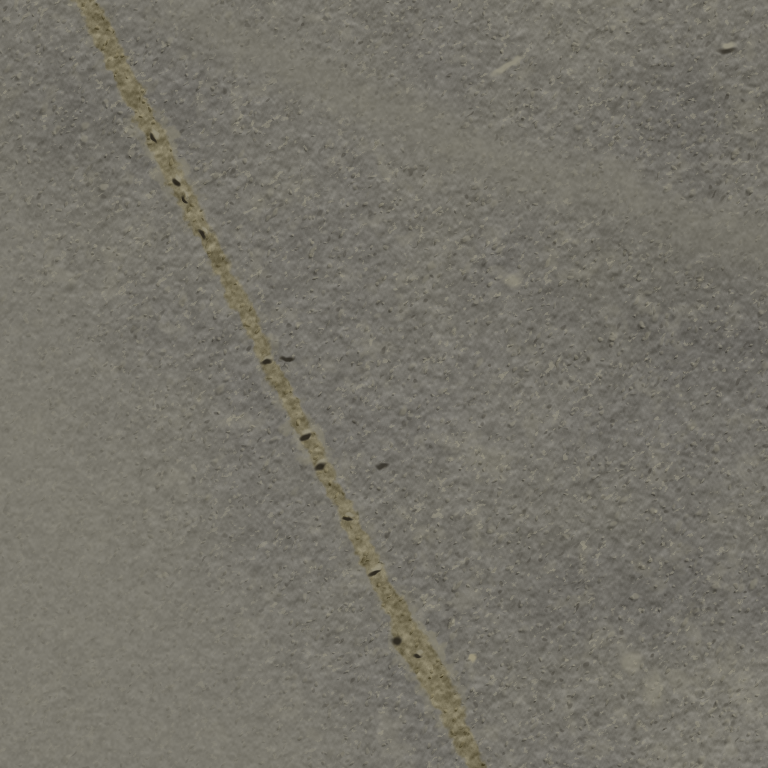
This texture is drawn by a WebGL 2 fragment shader. Its source:

```glsl
#version 300 es
precision highp float;
// Weathered concrete slab with a sand-filled crack running diagonally across it.
uniform vec2 u_resolution;
out vec4 fragColor;
const vec3 SLAB = vec3(0.436, 0.426, 0.401), DUST = vec3(0.480, 0.468, 0.424);
const vec3 SAND = vec3(0.475, 0.445, 0.345), PALE = vec3(0.600, 0.582, 0.512);
const vec3 HOLE = vec3(0.150, 0.135, 0.105);

vec2 hash2(vec2 p) {
  vec3 q = fract(p.xyx * vec3(0.1031, 0.1030, 0.0973));
  q += dot(q, q.yzx + 33.33);
  return fract((q.xx + q.yz) * q.zy);
}

float noise(vec2 p) {
  vec2 i = floor(p), f = fract(p);
  f = f * f * (3.0 - 2.0 * f);
  float low = mix(hash2(i).x, hash2(i + vec2(1, 0)).x, f.x);
  float high = mix(hash2(i + vec2(0, 1)).x, hash2(i + vec2(1, 1)).x, f.x);
  return mix(low, high, f.y);
}

float fbm(vec2 p) {
  float sum = 0.0, amp = 0.533;
  for (int i = 0; i < 4; i++, amp *= 0.5) {
    sum += amp * noise(p);
    p = mat2(1.6, 1.2, -1.2, 1.6) * p + 17.3;
  }
  return sum;
}

// Soft ellipse turned by an angle: 1 inside, 0 outside.
float blob(vec2 p, vec2 centre, vec2 radius, float angle) {
  float c = cos(angle), s = sin(angle);
  vec2 d = mat2(c, -s, s, c) * (p - centre) / radius;
  return 1.0 - smoothstep(0.5, 1.5, length(d));
}

float glow(vec2 p, vec2 centre, vec2 radius) {
  vec2 d = (p - centre) / radius;
  return exp(-dot(d, d));
}

// Scattered grit: x is the lit face, y the shadow on its lower left.
vec2 grit(vec2 p, float scale, float density, float seed) {
  vec2 g = p * scale, result = vec2(0);
  for (int k = 0; k < 9; k++) {
    vec2 id = floor(g) + vec2(k % 3 - 1, k / 3 - 1);
    vec2 a = hash2(id + seed), b = hash2(id + seed + 57.0);
    float present = step(b.x, density) * (0.3 + 0.7 * a.y), angle = 1.4 * b.y - 0.2;
    vec2 centre = id + 0.1 + 0.8 * a, radius = vec2(0.18 + 0.25 * b.y, 0.13 + 0.14 * a.x);
    result.x = max(result.x, present * blob(g, centre, radius, angle));
    result.y = max(result.y, present * blob(g, centre - vec2(0.16, 0.26), radius, angle));
  }
  return result;
}

float crackX(float y) {
  return 0.111 + 0.509 * (1.0 - y) + 0.005 * exp(-pow((y - 0.08) / 0.05, 2.0));
}

void main() {
  vec2 p = gl_FragCoord.xy / u_resolution;
  vec2 w = p + 0.004 * (vec2(noise(p * 150.0), noise(p * 150.0 + 40.0)) - 0.5);

  // Broad tones: worn lower left, dusty sweep from the top, dark right side.
  float worn = smoothstep(0.12, -0.25, p.x + 0.6 * p.y - 0.52);
  float sweepY = 0.974 - 0.5 * (p.x - 0.26) + 0.13 * pow(p.x - 0.26, 2.0);
  float sweep = exp(-pow((p.y - sweepY + 0.04 * (fbm(p * 9.0) - 0.5)) / 0.042, 2.0))
              * smoothstep(0.12, 0.3, p.x);
  vec3 col = mix(SLAB, DUST, clamp(0.38 + 0.9 * (fbm(p * 9.0 + 4.0) - 0.5), 0.0, 1.0));
  col = mix(col, DUST, 0.7 * max(sweep, worn)) + 0.012 * worn;
  float tone = -0.035 * glow(p, vec2(0.86, 0.60), vec2(0.19, 0.13))
    - 0.035 * glow(p, vec2(0.95, 0.86), vec2(0.16, 0.07))
    - 0.020 * glow(p, vec2(0.78, 0.25), vec2(0.25, 0.14))
    - 0.028 * glow(p, vec2(0.08, 0.83), vec2(0.12, 0.09))
    + 0.020 * glow(p, vec2(0.66, 0.48), vec2(0.14, 0.06))
    + 0.030 * glow(p, vec2(0.97, 0.04), vec2(0.09, 0.07));
  col += tone * vec3(1.0, 0.98, 0.88);

  // Rough surface lit from the upper right, with pale and dark flecks.
  float rough = (1.0 - 0.6 * worn) * (1.0 - 0.55 * sweep);
  vec2 q = mat2(0.9, -0.5, 0.4, 0.9) * p;
  float relief = fbm(q * 115.0) - fbm((q + vec2(0.0015, 0.0035)) * 115.0);
  col += rough * (0.17 * relief + 0.09 * (fbm(p * 75.0) - 0.5)) + 0.04 * (noise(p * 260.0) - 0.5);
  float stain = smoothstep(0.58, 0.78, fbm(p * 42.0 + 9.0));
  float fleck = smoothstep(0.66, 0.82, fbm(q * vec2(125.0, 165.0) + 61.0));
  col = mix(col, PALE, rough * (0.24 * stain + 0.55 * fleck));
  vec2 fine = grit(w, 125.0, 0.22, 11.0), coarse = grit(w, 62.0, 0.08, 83.0);
  col -= rough * (0.11 * fine.y + 0.09 * coarse.y);
  col = mix(col, PALE, rough * (0.5 * fine.x + 0.5 * coarse.x));
  col = mix(col, HOLE, 0.35 * rough * grit(w, 95.0, 0.06, 47.0).x);

  // Sandy crack with ragged edges and a pale crumbling fringe.
  float ragged = fbm(p * 70.0 + 31.0) - 0.5;
  float width = 0.0115 + 0.011 * glow(p, vec2(0.54, 0.13), vec2(0.2, 0.075))
              + 0.003 * smoothstep(0.7, 0.85, p.y);
  float side = w.x - crackX(p.y), edge = abs(side) - width + 0.017 * ragged;
  float crumble = glow(p, vec2(0.40, 0.43), vec2(0.05, 0.035))
    + glow(p, vec2(0.56, 0.16), vec2(0.06, 0.08)) + glow(p, vec2(0.22, 0.80), vec2(0.05));
  float fringe = 1.0 - smoothstep(0.0, 0.012, edge + 0.03 * ragged - 0.009 * crumble);
  col = mix(col, PALE - 0.07, fringe * (0.2 + 0.5 * min(crumble, 1.0)));
  vec3 sand = SAND + 0.24 * (fbm(p * 130.0) - 0.5) + 0.24 * relief;
  vec2 crumbs = grit(w, 115.0, 0.35, 29.0);
  sand = mix(sand - 0.18 * crumbs.y, vec3(0.64, 0.60, 0.47), 0.55 * crumbs.x);
  col = mix(col, sand, 0.9 - 0.9 * smoothstep(-0.003, 0.004, edge));

  // Open pits along the crack, each with a lit lip.
  float pits[10] = float[](0.82, 0.762, 0.74, 0.695, 0.529, 0.431, 0.393, 0.324, 0.254, 0.146);
  for (int i = 0; i < 10; i++) {
    vec2 r = hash2(vec2(float(i), 7.0)), centre = vec2(crackX(pits[i]) - 0.003, pits[i]);
    vec2 size = vec2(0.005 + 0.003 * r.y, 0.002 + 0.0015 * r.x);
    float tilt = i < 4 ? -0.9 : 0.5 * r.y;
    col = mix(col, PALE, 0.65 * blob(w, centre + vec2(0.003, 0.006), size, tilt));
    col = mix(col, HOLE, 0.9 * blob(w, centre, size, tilt));
  }

  // Larger chips, pale patches and isolated holes.
  col = mix(col, PALE, 0.6 * blob(w, vec2(0.667, 0.634), vec2(0.010, 0.009), 0.0));
  col = mix(col, PALE, 0.8 * blob(w, vec2(0.661, 0.915), vec2(0.023, 0.004), 0.55));
  col = mix(col, PALE, 0.5 * blob(w, vec2(0.822, 0.138), vec2(0.014), 0.0));
  col = mix(col, PALE, 0.4 * blob(w, vec2(0.852, 0.100), vec2(0.012, 0.024), 0.0));
  col = mix(col, HOLE, 0.7 * blob(w, vec2(0.947, 0.935), vec2(0.010, 0.004), 0.1));
  col = mix(col, PALE, 0.9 * blob(w, vec2(0.948, 0.941), vec2(0.009, 0.004), 0.1));
  col = mix(col, HOLE, 0.7 * blob(w, vec2(0.498, 0.393), vec2(0.007, 0.004), 0.2));
  col = mix(col, HOLE, 0.8 * blob(w, vec2(0.374, 0.533), vec2(0.008, 0.003), 0.0));
  col = mix(col, HOLE, 0.9 * blob(w, vec2(0.517, 0.166), vec2(0.006, 0.005), 0.3));
  col = mix(col, SAND + 0.15, 0.9 * blob(w, vec2(0.615, 0.143), vec2(0.005), 0.0));
  fragColor = vec4(col, 1.0);
}
```
